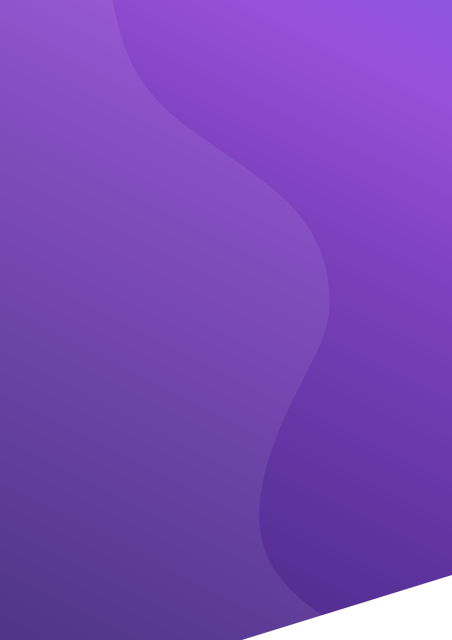
A Shadertoy shader for this background:

```glsl
// Border of the pale panel: x for a given depth below the top edge,
// as cubic Hermite spans through knots of (depth, x, slope)
float panelEdge(float depth) {
    const vec3 knots[7] = vec3[7](
        vec3(0.0, 0.1758, 0.2), vec3(0.2018, 0.2969, 1.38),
        vec3(0.3255, 0.4583, 0.9), vec3(0.4753, 0.5143, 0.0),
        vec3(0.5859, 0.4766, -0.52), vec3(0.8073, 0.4049, 0.0),
        vec3(0.9609, 0.5026, 1.5));
    int span = 0;
    for (int i = 1; i < 6; i++) {
        if (depth > knots[i].x) span = i;
    }
    vec3 a = knots[span], b = knots[span + 1];
    float h = b.x - a.x;
    float t = clamp((depth - a.x) / h, 0.0, 1.0);
    float s = 1.0 - t;
    return s * s * ((1.0 + 2.0 * t) * a.y + t * h * a.z)
         + t * t * ((3.0 - 2.0 * t) * b.y - s * h * b.z);
}

// Diagonal violet gradient, rising to the upper right
vec3 violetGradient(vec2 p) {
    float t = dot(p, vec2(0.45, 0.89));
    vec3 color = mix(vec3(0.25, 0.145, 0.49), vec3(0.49, 0.255, 0.745), clamp(t / 0.8, 0.0, 1.0));
    color = mix(color, vec3(0.595, 0.315, 0.855), clamp((t - 0.8) / 0.27, 0.0, 1.0));
    return mix(color, vec3(0.56, 0.335, 0.875), clamp((t - 1.07) / 0.13, 0.0, 1.0));
}

void mainImage(out vec4 fragColor, in vec2 fragCoord) {
    // Canvas height is one unit; x keeps its share of the width
    vec2 uv = fragCoord / iResolution.xy;
    vec2 p = vec2(uv.x * 0.7057, uv.y);
    float pixel = 1.0 / iResolution.y;

    vec3 color = violetGradient(p);

    // Translucent wavy panel on the left
    float depth = 1.0 - p.y;
    float edge = panelEdge(depth);
    float slope = (panelEdge(depth + 0.002) - panelEdge(depth - 0.002)) / 0.004;
    float panelDist = (p.x - edge) / sqrt(1.0 + slope * slope);
    float panel = 1.0 - smoothstep(-0.7 * pixel, 0.7 * pixel, panelDist);
    color = mix(color, vec3(1.0), 0.075 * panel);

    // White wedge in the lower right corner
    float wedgeDist = dot(p - vec2(0.3776, 0.0), normalize(vec2(-0.3095, 1.0)));
    float wedge = 1.0 - smoothstep(-0.7 * pixel, 0.7 * pixel, wedgeDist);
    color = mix(color, vec3(1.0), wedge);

    fragColor = vec4(color, 1.0);
}
```
